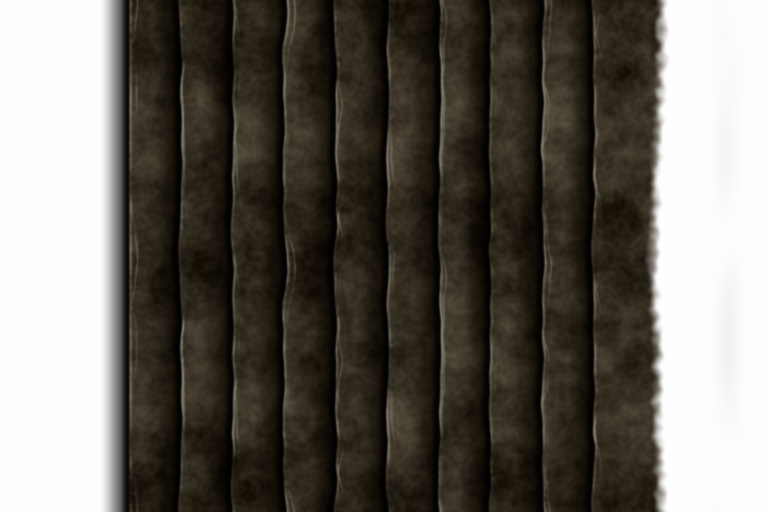
A WebGL 1 fragment shader for this texture:

```glsl
precision highp float;
// Ten dark, worn leather-like strips overlapping on white, with a ragged right end.
uniform vec2 u_resolution;

const float TAU = 6.28319;
const float STRIPS = 10.0;
const float LEFT = 0.167;    // first strip edge
const float RIGHT = 0.854;   // ragged end
const float PITCH = 0.0672;  // strip spacing
const vec3 WHITE = vec3(0.995);
const vec3 DARK = vec3(0.075, 0.05, 0.015);
const vec3 LIGHT = vec3(0.295, 0.265, 0.21);
const vec3 CREASE = vec3(0.50, 0.48, 0.42);
const vec3 SHADE = vec3(0.40, 0.34, 0.22);

float hash(vec2 p) {
  return fract(sin(dot(p, vec2(127.1, 311.7))) * 4375.85);
}

// The half-cell shift keeps the wrapped index exact for any period
float corner(vec2 cell, vec2 f, vec2 o, vec2 period) {
  float a = TAU * hash(floor(mod(cell + o + 0.5, period)));
  return dot(vec2(cos(a), sin(a)), f - o);
}

// Gradient noise that wraps after a whole number of cells
float noise(vec2 p, vec2 period) {
  vec2 i = floor(p);
  vec2 f = fract(p);
  vec2 u = f * f * f * (f * (f * 6.0 - 15.0) + 10.0);
  float low = mix(corner(i, f, vec2(0.0), period), corner(i, f, vec2(1.0, 0.0), period), u.x);
  float high = mix(corner(i, f, vec2(0.0, 1.0), period), corner(i, f, vec2(1.0), period), u.x);
  return mix(low, high, u.y);
}

float fbm(vec2 uv, vec2 cells) {
  float sum = 0.0;
  float amp = 0.48;
  for (int i = 0; i < 5; i++) {
    sum += amp * noise(uv * cells, cells);
    cells *= 2.0;
    amp *= 0.8;
  }
  return sum;
}

// Variation along one strip edge, repeating twice over the height
float along(float strip, float y, float cells) {
  return noise(vec2(strip + 0.5, y * cells * 2.0), vec2(STRIPS, cells));
}

float line(float d, float width) {
  return exp(-d * d / (width * width));
}

// Surface of one strip; d is the distance from its left edge in strip widths
vec3 stripColor(float strip, float d, float y, float cloud) {
  float swell = 0.5 + 0.5 * cos(2.0 * TAU * (y - 0.24));
  float tone = 0.45 + 0.3 * (swell - 0.5) + cloud;
  tone += 0.12 * (hash(vec2(strip, 3.0)) - 0.5);
  tone += 0.14 * smoothstep(0.9, 0.1, d);
  vec3 color = mix(DARK, LIGHT, clamp(tone, 0.0, 1.5));

  // Bright rim with a fainter, broken crease that leaves and rejoins it
  float wear = clamp(0.3 + 0.35 * swell + 0.8 * along(strip, y, 7.0) + cloud, 0.1, 1.0);
  float branch = 0.06 + 0.2 * abs(along(strip, y, 3.0)) + 0.04 * along(strip, y, 11.0);
  float broken = smoothstep(-0.4, 0.3, along(strip, y, 5.0));
  float rim = line(d - 0.045, 0.032) * wear * 0.8;
  float crease = line(d - branch, 0.025) * wear * broken * 0.5;
  return mix(color, CREASE, clamp(rim + crease, 0.0, 0.85));
}

// Overlapping strips, each shading the surface on its left
vec3 strips(vec2 uv, float cloud) {
  vec3 color = WHITE;
  for (int i = 0; i < 10; i++) {
    float k = float(i);
    float inner = min(k, 1.0);  // the outermost edge is straight, its shadow neutral
    float wobble = inner * (0.05 * along(k, uv.y, 4.0) + 0.05 * along(k, uv.y, 9.0));
    float d = (uv.x - LEFT) / PITCH - k - wobble;
    vec3 shade = mix(vec3(0.3), SHADE, inner);
    color *= mix(shade, vec3(1.0), smoothstep(0.02, 0.58, -d));
    color *= mix(0.12, 1.0, smoothstep(0.01, 0.17, -d));
    color = mix(color, stripColor(k, d, uv.y, cloud), smoothstep(-0.01, 0.045, d));
  }
  return color;
}

// White ground with a faint grey smudge
vec3 ground(vec2 uv) {
  float patches = 0.5 + 1.2 * noise(uv * vec2(12.0, 5.0), vec2(12.0, 5.0));
  float smudge = line(uv.x - 0.947, 0.016) * clamp(patches, 0.0, 1.0);
  return WHITE - 0.05 * smudge;
}

void main() {
  vec2 uv = gl_FragCoord.xy / u_resolution;
  float cloud = fbm(uv, vec2(9.0, 6.0));
  cloud += 0.2 * smoothstep(RIGHT - 0.06, RIGHT, uv.x);

  // Torn end: slow drift plus fine fraying
  float drift = 0.010 * noise(vec2(0.5, uv.y * 4.0), vec2(4.0));
  float fray = 0.007 * noise(uv * vec2(66.0, 44.0), vec2(66.0, 44.0));
  float end = uv.x - RIGHT - drift - fray;
  float cover = 1.0 - smoothstep(-0.008, 0.011, end);

  gl_FragColor = vec4(mix(ground(uv), strips(uv, cloud), cover), 1.0);
}
```
